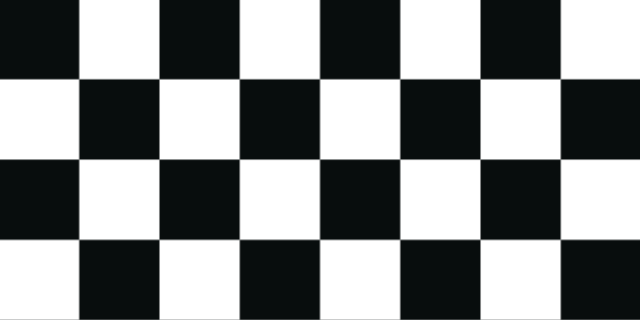
Give the GLSL for this pattern, as a WebGL 2 fragment shader.

```glsl
#version 300 es
precision highp float;

uniform vec2 u_resolution;
out vec4 fragColor;

// Lengths are fractions of the canvas height
#define CELL_SIZE 0.2508
#define GRID_CENTER vec2(0.0, 0.0013)
#define EDGE_HALF_WIDTH 0.0032
#define INK vec3(0.03, 0.05, 0.05)
#define PAPER vec3(1.0)

// Signed distance to the nearest grid line, positive in even cells
vec2 alternatingDistance(vec2 cell) {
    return 0.5 - abs(mod(cell + 0.5, 2.0) - 1.0);
}

void main() {
    vec2 p = (gl_FragCoord.xy - 0.5 * u_resolution) / u_resolution.y;
    vec2 dist = alternatingDistance((p - GRID_CENTER) / CELL_SIZE) * CELL_SIZE;

    // Soft edges, never narrower than one pixel
    float halfWidth = max(EDGE_HALF_WIDTH, 0.5 / u_resolution.y);
    vec2 side = clamp(dist / halfWidth, -1.0, 1.0);

    // The product of both axes alternates like a checkerboard
    float checker = 0.5 + 0.5 * side.x * side.y;
    fragColor = vec4(mix(INK, PAPER, checker), 1.0);
}
```
